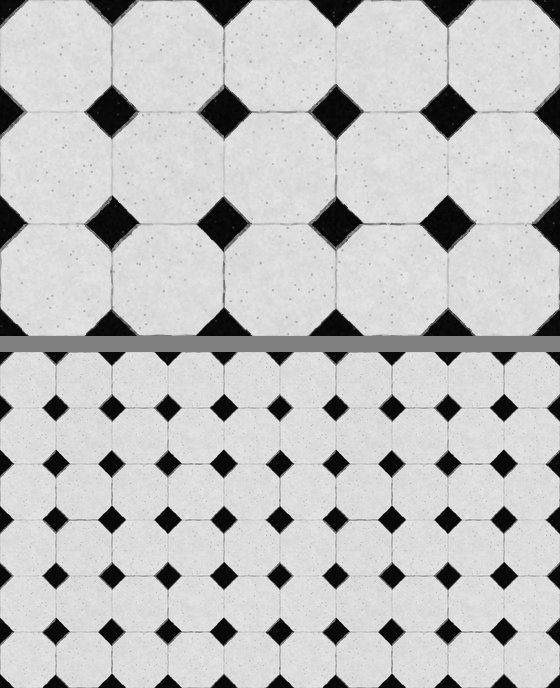
Top, the tile; bottom, the same tile 2 across and 2 down.
Give the GLSL for this pattern, as a Shadertoy shader.

```glsl
// Worn pale octagon floor tiles with small black diamond insets, 5 by 3 repeats.
const vec2 TILES = vec2(5.0, 3.0);
const float TAU = 6.2831853;

float hash(vec2 p) {
    vec3 q = fract(vec3(p.xyx) * 0.1031);
    q += dot(q, q.yzx + 33.33);
    return fract((q.x + q.y) * q.z);
}

// Random value per cell, wrapped over the given period
float wrapHash(vec2 cell, vec2 period, float seed) {
    return hash(floor(mod(cell + 0.5, period)) + seed);
}

// Wrapping cellular noise: distance to the nearest point, and its random value
vec2 cellular(vec2 p, float scale, float seed) {
    vec2 q = p * scale, base = floor(q), period = TILES * scale;
    vec2 best = vec2(9.0, 0.0);
    for (int y = -1; y <= 1; y++)
    for (int x = -1; x <= 1; x++) {
        vec2 cell = base + vec2(x, y);
        vec2 point = cell + vec2(wrapHash(cell, period, seed), wrapHash(cell, period, seed + 17.3));
        float dist = length(point - q);
        if (dist < best.x) best = vec2(dist, wrapHash(cell, period, seed + 41.7));
    }
    return best;
}

// Layered sines with whole frequencies, so they wrap
float clouds(vec2 uv) {
    vec2 a = uv * TAU;
    float warp = sin(a.x * 3.0 + a.y * 2.0) + sin(a.y * 5.0 - a.x * 4.0);
    return (sin(a.x * 9.0 + a.y * 4.0 + warp) + sin(a.y * 8.0 - a.x * 7.0 + 2.0 * warp)
          + 0.6 * sin(a.x * 21.0 + a.y * 13.0 - 2.0 * warp)) / 2.6;
}

// Coverage of one joint: across is the distance from it, patch breaks it up
float joint(float across, float strength, float patchiness, float blur) {
    float line = 1.0 - smoothstep(0.007 - blur * 0.5, 0.012 + blur * 0.5, abs(across));
    return line * strength * mix(0.35, 1.0, patchiness);
}

void mainImage(out vec4 fragColor, in vec2 fragCoord) {
    vec2 uv = fragCoord / iResolution.xy;
    vec2 p = uv * TILES;
    float blur = TILES.y / iResolution.y;
    vec2 tile = floor(p), corner = floor(p + 0.5), d = p - corner;

    // Pale stone: clouds, fine grain and pits
    vec2 grain = cellular(p, 36.0, 3.0);
    vec2 blotch = cellular(p, 11.0, 8.0);
    float shade = 0.862 + 0.012 * clouds(uv) + 0.034 * (grain.y - 0.5)
                + 0.014 * (blotch.y - 0.5) + 0.014 * (wrapHash(tile, TILES, 5.0) - 0.5);
    vec2 pit = cellular(p, 14.0, 23.0);
    float pitMask = 1.0 - smoothstep(0.05, 0.16 + blur * 7.0, pit.x);
    shade -= 0.2 * pitMask * smoothstep(0.72, 1.0, pit.y);

    // Joints, each with its own darkness
    float wear = cellular(p, 16.0, 31.0).y;
    float upright = pow(wrapHash(vec2(corner.x, tile.y), TILES, 12.0), 2.0);
    float level = pow(wrapHash(vec2(tile.x, corner.y), TILES, 27.0), 2.0);
    float wobble = 0.003 * sin(TAU * (uv.x * 20.0 + uv.y * 12.0));
    float grout = max(joint(d.x + wobble, 0.14 + 0.7 * upright, wear, blur),
                      joint(d.y + wobble, 0.14 + 0.7 * level, wear, blur));
    shade = mix(shade, 0.16, grout);

    // Diamond with a worn grey rim that differs from side to side
    float size = 0.254 + 0.014 * (wrapHash(corner, TILES, 51.0) - 0.5);
    float diamond = abs(d.x) + abs(d.y) - size + 0.012 * (wear - 0.5);
    float side = wrapHash(corner * 2.0 + step(0.0, d), TILES * 2.0, 63.0);
    float rimWidth = 0.008 + 0.034 * side;
    float inset = 0.035 + 0.025 * (grain.y - 0.5);
    inset += 0.16 * pitMask * smoothstep(0.8, 1.0, pit.y);
    float rim = smoothstep(-rimWidth - blur, -rimWidth + blur, diamond);
    inset = mix(inset, 0.22 + 0.26 * side + 0.2 * (grain.y - 0.5), rim);
    shade = mix(inset, shade, smoothstep(-blur, blur, diamond));

    fragColor = vec4(vec3(shade), 1.0);
}
```
